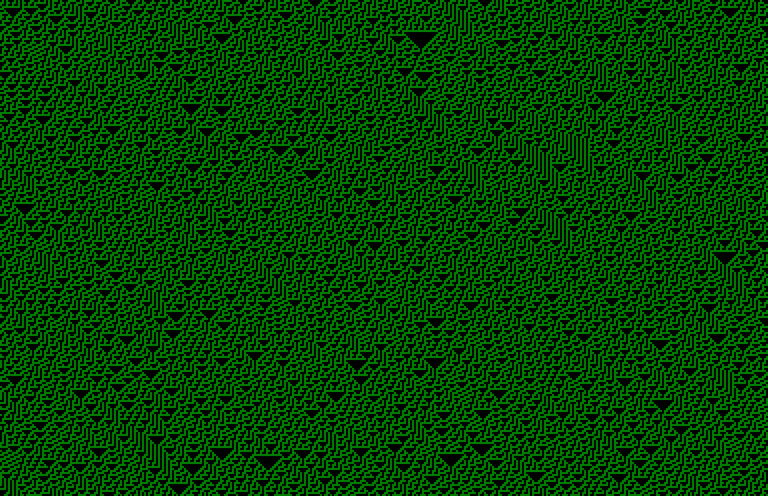
Give the GLSL for this pattern, as a Shadertoy shader.

```glsl
// Draws the history of a chaotic one-dimensional cellular automaton (rule 30), flowing downward in green on black.

const int CELLS_ACROSS = 384;          // three groups of 128 bits
const float FILTER_PIXELS = 1.15;      // width of the edge smoothing
const vec3 DEAD_COLOR = vec3(0.0, 0.003, 0.0);
const vec3 LIVE_COLOR = vec3(0.0, 0.515, 0.0);

// One generation: every bit is a cell, the row wraps around.
struct Row { uvec4 first, middle, last; };

uvec4 scramble(uvec4 x) {
    for (int i = 0; i < 3; i++) {
        x = (x ^ (x >> 16u)) * 73244475u;
    }
    return x ^ (x >> 16u);
}

Row randomRow(uint seed) {
    uvec4 lane = uvec4(1u, 2u, 3u, 4u) + seed * 16u;
    return Row(scramble(lane), scramble(lane + 4u), scramble(lane + 8u));
}

// Rule 30 on 128 cells at once; the outer words supply the neighbours.
uvec4 evolveGroup(uint before, uvec4 cells, uint after) {
    uvec4 left = (cells << 1u) | (uvec4(before, cells.xyz) >> 31u);
    uvec4 right = (cells >> 1u) | (uvec4(cells.yzw, after) << 31u);
    return left ^ (cells | right);
}

Row evolve(Row r) {
    return Row(evolveGroup(r.last.w, r.first, r.middle.x),
               evolveGroup(r.first.w, r.middle, r.last.x),
               evolveGroup(r.middle.w, r.last, r.first.x));
}

float readCell(Row r, int column) {
    int x = (column + CELLS_ACROSS) % CELLS_ACROSS;
    int word = x >> 5;
    uvec4 group = word < 4 ? r.first : (word < 8 ? r.middle : r.last);
    return float((group[word & 3] >> uint(x & 31)) & 1u);
}

// Blend of two neighbouring cells under the filter.
float readSmooth(Row r, int column, float blend) {
    return mix(readCell(r, column), readCell(r, column + 1), blend);
}

void mainImage(out vec4 fragColor, in vec2 fragCoord) {
    // Position in cells, with generations counted from the top edge
    float cellsPerPixel = float(CELLS_ACROSS) / iResolution.x;
    vec2 position = vec2(fragCoord.x, iResolution.y - fragCoord.y) * cellsPerPixel;

    // Nearest cell border and the share of the filter beyond it
    vec2 corner = floor(position - 0.5);
    float filterWidth = min(FILTER_PIXELS * cellsPerPixel, 1.0);
    vec2 blend = clamp((position - corner - 1.0) / filterWidth + 0.5, 0.0, 1.0);

    // Run the automaton down to the two generations around this point
    Row upper = randomRow(7u);
    int generations = int(max(corner.y, 0.0));
    for (int i = 0; i < generations; i++) {
        upper = evolve(upper);
    }
    Row lower = upper;
    if (corner.y >= 0.0) lower = evolve(upper);

    int column = int(corner.x);
    float life = mix(readSmooth(upper, column, blend.x),
                     readSmooth(lower, column, blend.x), blend.y);
    fragColor = vec4(mix(DEAD_COLOR, LIVE_COLOR, life), 1.0);
}
```
